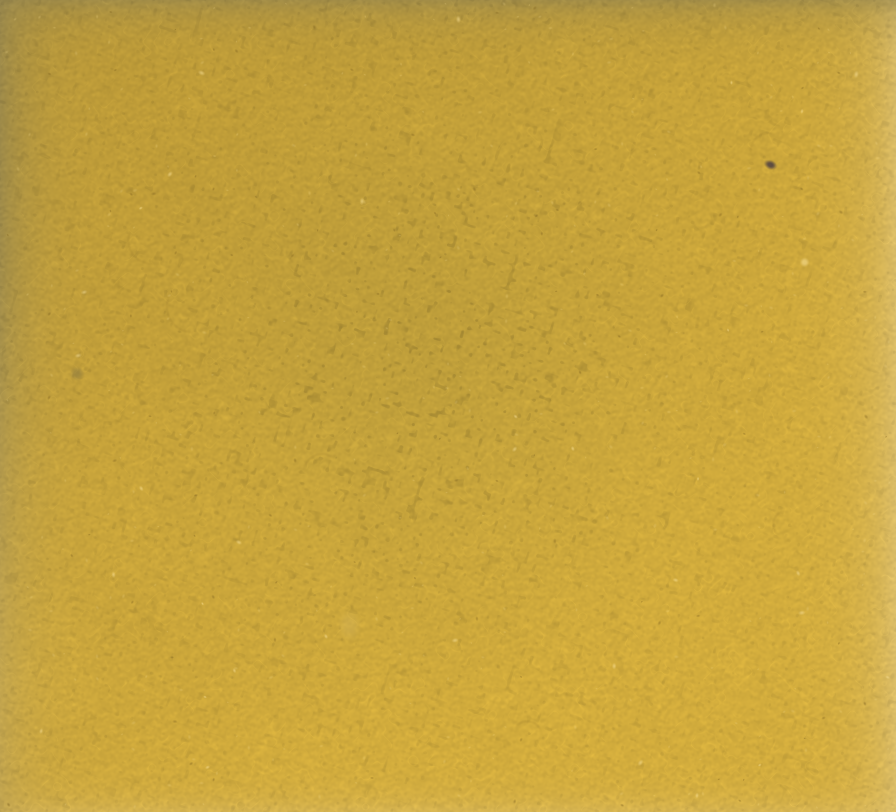
Reproduce this texture procedurally as a Shadertoy shader.

```glsl
// A sheet of mustard-yellow paper, unevenly lit, with faded edges.
// Broad gradients set the tone; fine value noise makes grain, pits and broken
// pale threads, and hashed cells scatter small flecks and a few faint fibres.

const vec3 DARK_OCHRE   = vec3(0.705, 0.575, 0.205);
const vec3 BRIGHT_OCHRE = vec3(0.825, 0.675, 0.235);
const vec3 GREY_OLIVE   = vec3(0.570, 0.515, 0.310);
const vec3 DULL_SAND    = vec3(0.745, 0.640, 0.330);
const vec3 PALE_STRAW   = vec3(0.865, 0.755, 0.450);
const vec3 FLECK_CREAM  = vec3(0.960, 0.860, 0.560);
const vec3 PIT_BROWN    = vec3(0.490, 0.380, 0.120);
const vec3 DUST_VIOLET  = vec3(0.270, 0.220, 0.260);

float hash(vec2 p) {
    vec3 q = fract(vec3(p.xyx) * 0.1031);
    q += dot(q, q.yzx + 33.33);
    return fract((q.x + q.y) * q.z);
}

vec2 hash2(vec2 p) {
    return vec2(hash(p + 17.3), hash(p + 71.9));
}

float noise(vec2 p) {
    vec2 i = floor(p), f = fract(p);
    f = f * f * (3.0 - 2.0 * f);
    float low  = mix(hash(i), hash(i + vec2(1, 0)), f.x);
    float high = mix(hash(i + vec2(0, 1)), hash(i + vec2(1, 1)), f.x);
    return mix(low, high, f.y);
}

// Turned copy of the plane, so that noise lattices do not line up
vec2 turn(vec2 p, float angle) {
    float c = cos(angle), s = sin(angle);
    return vec2(c * p.x - s * p.y, s * p.x + c * p.y);
}

// Noise lit from the upper left, as a small raised relief
float relief(vec2 p) {
    return noise(p) - noise(p + vec2(-0.5, 0.6));
}

// Thin winding ridges, broken up by a second noise
float threads(vec2 p) {
    float ridge = 1.0 - abs(2.0 * noise(p) - 1.0);
    return smoothstep(0.72, 1.0, ridge) * smoothstep(0.45, 0.75, noise(p * 0.7 + 60.0));
}

// Soft dots, at most one per cell, in a share of the cells
float specks(vec2 p, float cells, float share, float radius, float seed) {
    vec2 q = p * cells, id = floor(q) + seed;
    vec2 offset = fract(q) - (0.3 + 0.4 * hash2(id));
    offset = turn(offset, 6.28 * hash(id + 2.6)) * vec2(1.0, 1.5);
    float size = radius * mix(0.6, 1.3, hash(id + 5.1));
    return step(hash(id + 9.7), share) * smoothstep(size * 1.7, 0.0, length(offset));
}

// Soft elliptical blot
float blot(vec2 p, vec2 centre, vec2 size) {
    return smoothstep(1.5, 0.3, length((p - centre) / size));
}

// Thin curved hair: part of a ring facing a given direction
float fibre(vec2 p, vec2 centre, float radius, float angle, float halfWidth) {
    vec2 d = p - centre;
    float facing = dot(normalize(d + 1e-5), vec2(cos(angle), sin(angle)));
    float line = smoothstep(halfWidth * 1.6, 0.0, abs(length(d) - radius));
    return line * smoothstep(0.3, 0.8, facing);
}

float edgeFade(float dist, float width) {
    return exp(-max(dist, 0.0) / width);
}

// Broad light: dim at the upper left and middle, bright at the lower right
vec3 sheetColour(vec2 uv, float middle, float mottle) {
    float tone = 0.75 + 0.36 * (uv.x - 0.5) - 0.52 * (uv.y - 0.5);
    tone += 0.22 * (mottle - 0.5) - 0.22 * middle;
    vec3 colour = mix(DARK_OCHRE, BRIGHT_OCHRE, clamp(tone, 0.0, 1.0));
    return colour + vec3(-0.010, 0.002, 0.010) * middle;
}

vec3 fadeEdges(vec3 colour, vec2 uv) {
    vec3 leftTint = mix(DULL_SAND, GREY_OLIVE, smoothstep(0.1, 0.8, uv.y));
    colour = mix(colour, PALE_STRAW, 0.80 * edgeFade(1.0 - uv.x, 0.032));
    colour = mix(colour, PALE_STRAW, 0.40 * edgeFade(uv.y, 0.018));
    colour = mix(colour, leftTint, 0.75 * edgeFade(uv.x, 0.036));
    return mix(colour, GREY_OLIVE, 0.65 * edgeFade(1.0 - uv.y, 0.025));
}

void mainImage(out vec4 fragColor, in vec2 fragCoord) {
    vec2 uv = fragCoord / iResolution.xy;
    vec2 p = fragCoord / iResolution.y;
    float aspect = iResolution.x / iResolution.y;

    // Tone and edges
    vec2 fromMiddle = (uv - vec2(0.47, 0.56)) / vec2(0.25, 0.30);
    float middle = exp(-dot(fromMiddle, fromMiddle));
    float mottle = 0.6 * noise(p * 5.0) + 0.4 * noise(p * 13.0 + 40.0);
    vec3 colour = fadeEdges(sheetColour(uv, middle, mottle), uv);

    // Paper grain, with pits densest in the middle
    float grain = 0.045 * relief(turn(p, 0.5) * 215.0);
    grain += 0.050 * (noise(turn(p, 1.1) * 290.0 + 90.0) - 0.5);
    grain += 0.030 * threads(turn(p, 0.8) * 110.0 + 30.0);
    float pits = smoothstep(0.70, 0.95, noise(turn(p, 0.3) * 165.0 + 200.0));
    grain -= mix(0.050, 0.110, middle) * pits;
    colour *= 1.0 + grain;

    // Dark and pale flecks
    colour = mix(colour, PIT_BROWN, 0.40 * specks(p, 40.0, 0.05, 0.075, 50.0));
    colour = mix(colour, FLECK_CREAM, 0.22 * specks(p, 70.0, 0.07, 0.13, 110.0));
    colour = mix(colour, FLECK_CREAM, 0.55 * specks(p, 26.0, 0.05, 0.065, 160.0));

    // Faint fibres
    for (int i = 0; i < 6; i++) {
        vec2 id = vec2(float(i) * 3.7 + 2.0, 8.0);
        vec2 centre = hash2(id) * vec2(aspect, 1.0);
        float radius = mix(0.012, 0.035, hash(id + 1.3));
        float hair = fibre(p, centre, radius, 6.28 * hash(id + 4.1), 0.0018);
        colour = mix(colour, PIT_BROWN, 0.12 * hair);
    }

    // Dust and smudges
    vec2 dust = turn(p - vec2(0.86 * aspect, 0.797), 0.4);
    colour = mix(colour, DUST_VIOLET, 0.8 * blot(dust, vec2(0.0), vec2(0.0065, 0.0045)));
    colour = mix(colour, GREY_OLIVE * 0.8, 0.4 * blot(p, vec2(0.086 * aspect, 0.54), vec2(0.007)));
    colour = mix(colour, FLECK_CREAM, 0.6 * blot(p, vec2(0.898 * aspect, 0.677), vec2(0.0045)));
    colour = mix(colour, PALE_STRAW, 0.2 * blot(p, vec2(0.39 * aspect, 0.23), vec2(0.011, 0.015)));

    fragColor = vec4(clamp(colour, 0.0, 1.0), 1.0);
}
```
